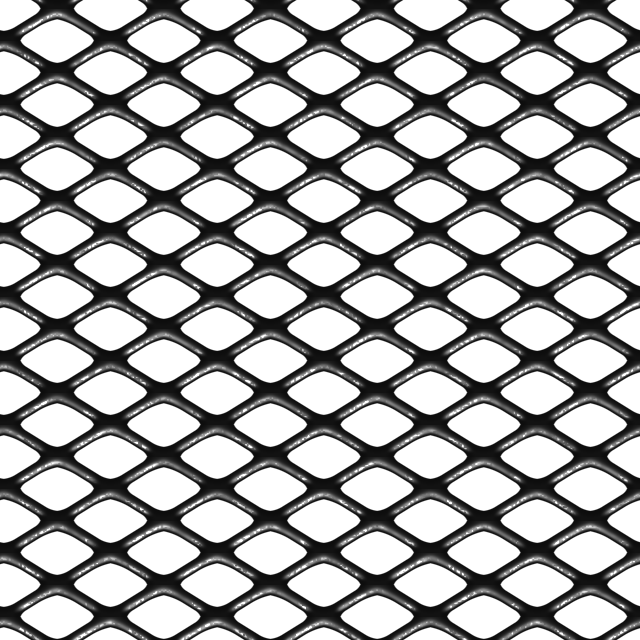
Write a Shadertoy shader that draws this pattern.

```glsl
// Black coated expanded-metal mesh over white: rounded rhombic openings in a
// half-drop lattice. Each opening is a distance function; the strand arching
// over it carries a soft sheen and grainy glints that vary from cell to cell.

// Lengths are in cell widths.
const vec2  REPEATS     = vec2(6.0, 10.0);      // cells across and down
const vec2  CELL        = vec2(1.0, 0.6);
const vec2  ORIGIN      = vec2(0.536, 0.220);   // centre of the first opening
const vec2  SIDE_NORMAL = vec2(0.527, 0.850);   // direction across a strand
const float SIDE_DIST   = 0.203;                // centre to slanted side
const vec2  HALF_SIZE   = vec2(0.352, 0.211);   // centre to blunted corners
const float ROUND_TOP   = 0.085;
const float ROUND_BASE  = 0.040;
const float ROUND_ENDS  = 0.060;
const float RIDGE_DIST  = 0.246;                // centre to crest of the arch
const float RIDGE_BEND  = 0.075;                // softness of the arch peak
const float SHEEN_WIDTH = 0.023;
const float GLINT_WIDTH = 0.012;
const float GRAIN       = 56.0;                 // glint grains per cell width
const float EDGE_SOFT   = 0.006;
const vec3  BACKDROP    = vec3(1.0);
const vec3  COATING     = vec3(0.052);

// Integer hash of a grid point and a seed, 0 to 1
float hash(vec2 p, float seed) {
    uvec3 v = uvec3(ivec3(vec3(p, seed))) * uvec3(1597334673u, 3812015801u, 2798796415u);
    uint h = v.x ^ v.y ^ v.z;
    h = (h ^ (h >> 15)) * 2246822519u;
    h = (h ^ (h >> 13)) * 3266489917u;
    return float((h ^ (h >> 16)) >> 8) / 16777216.0;
}

float valueNoise(vec2 p, float seed) {
    vec2 i = floor(p), f = fract(p);
    f = f * f * (3.0 - 2.0 * f);
    vec2 e = vec2(1.0, 0.0);
    return mix(mix(hash(i, seed), hash(i + e.xy, seed), f.x),
               mix(hash(i + e.yx, seed), hash(i + e.xx, seed), f.x), f.y);
}

float smoothMax(float a, float b, float k) {
    float h = max(k - abs(a - b), 0.0) / k;
    return max(a, b) + 0.25 * k * h * h;
}

float bell(float x, float width) {
    x /= width;
    return exp(-x * x);
}

// 1 between a and b, with soft ends
float span(float x, float a, float b, float soft) {
    return smoothstep(a - soft, a + soft, x) * (1.0 - smoothstep(b - soft, b + soft, x));
}

// Signed distance to an opening: rhombus with blunted, rounded corners
float openingDistance(vec2 p) {
    vec2 q = abs(p);
    float d = dot(q, SIDE_NORMAL) - SIDE_DIST;
    d = smoothMax(d, q.y - HALF_SIZE.y, p.y > 0.0 ? ROUND_TOP : ROUND_BASE);
    return smoothMax(d, q.x - HALF_SIZE.x, ROUND_ENDS);
}

// Light caught by the strand that arches over an opening
float archLight(vec2 p, float seed, float glintStart) {
    float bent = sqrt(p.x * p.x + RIDGE_BEND * RIDGE_BEND);
    float ridge = dot(vec2(bent, p.y), SIDE_NORMAL) - RIDGE_DIST;
    float grain = valueNoise(p * GRAIN + 64.0, seed);
    float streak = valueNoise(p * GRAIN * 0.3 + 64.0, seed + 71.0);

    // Broad sheen, brightest on the left arm
    float ends = span(p.x, -0.37, 0.37, 0.05) * smoothstep(0.02, 0.09, p.y);
    float level = mix(0.46, 0.29, smoothstep(-0.2, 0.2, p.x));
    float sheen = level * (0.72 + 0.56 * streak) * bell(ridge, SHEEN_WIDTH);
    sheen += 0.09 * bell(ridge, 2.2 * SHEEN_WIDTH);

    // Grainy glints on the left arm, the lower right arm and faintly on top
    float arms = span(p.x, -0.33, -0.07, 0.05)
               + span(p.x, glintStart, 0.355, 0.03)
               + 0.35 * span(p.x, -0.07, 0.08, 0.04);
    float glint = arms * smoothstep(0.32, 0.78, grain) * (0.45 + 0.55 * streak);
    return ends * (sheen + 0.85 * glint * bell(ridge, GLINT_WIDTH));
}

void mainImage(out vec4 fragColor, in vec2 fragCoord) {
    vec2 p = fragCoord / iResolution.xy * REPEATS * CELL;
    float pixel = REPEATS.x / min(iResolution.x, iResolution.y);

    // Two interleaved lattices, the second shifted by half a cell
    float dist = 1.0;
    float light = 0.0;
    for (int i = 0; i < 2; i++) {
        float shift = float(i);
        vec2 grid = (p - ORIGIN) / CELL - 0.5 * shift + 0.5;
        vec2 local = (fract(grid) - 0.5) * CELL;
        vec2 id = mod(floor(grid), REPEATS);
        float seed = 1.0 + id.x + REPEATS.x * (id.y + REPEATS.y * shift);
        float vary = hash(id, 900.0 + shift);
        float glintStart = mix(0.27, 0.15, shift) + 0.04 * (vary - 0.5);
        dist = min(dist, openingDistance(local));
        light = max(light, archLight(local, seed, glintStart) * (0.92 + 0.16 * vary));
    }

    // Dark rim along each opening, lit crest further in
    light *= smoothstep(0.0, 0.03, dist);
    vec3 metal = COATING + 0.02 * smoothstep(0.02, 0.08, dist) + light;
    float soft = max(EDGE_SOFT, 0.75 * pixel);
    vec3 color = mix(BACKDROP, min(metal, 1.0), smoothstep(-soft, soft, dist));
    fragColor = vec4(color, 1.0);
}
```
